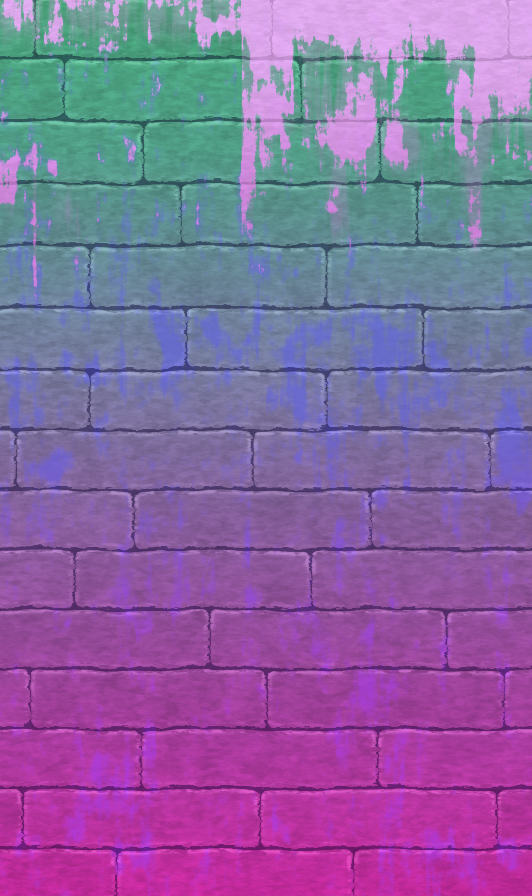
Write a Shadertoy shader that draws this texture.

```glsl
// Painted brick wall fading from green to magenta, with peeling pink paint and violet stains.

const float WALL_HEIGHT = 768.0;   // wall units from top to bottom
const float BRICK_LENGTH = 203.0;
const float BRICK_HEIGHT = 52.0;

// Position of one vertical joint in each course, top to bottom
const float JOINTS[15] = float[15](30.0, 55.0, 123.0, 155.0, 77.0, 160.0, 77.0, 14.0,
                                   115.0, 64.0, 180.0, 26.0, 121.0, 20.0, 100.0);

// Wall tint at equal steps, top to bottom
const vec3 TINTS[7] = vec3[7](
    vec3(0.27, 0.64, 0.47), vec3(0.31, 0.61, 0.52), vec3(0.43, 0.52, 0.61),
    vec3(0.49, 0.42, 0.61), vec3(0.57, 0.32, 0.61), vec3(0.67, 0.23, 0.62),
    vec3(0.77, 0.16, 0.61));

// Soft patches: centre xy, radius zw
const vec4 PAINT[9] = vec4[9](
    vec4(212, 115, 20, 75), vec4(298, 108, 22, 34), vec4(428, 65, 34, 60),
    vec4(407, 185, 9, 80), vec4(64, 190, 18, 42), vec4(4, 170, 12, 28),
    vec4(30, 210, 2, 75), vec4(290, 190, 12, 35), vec4(345, 125, 14, 18));
const vec4 STAINS[11] = vec4[11](
    vec4(265, 550, 15, 42), vec4(291, 645, 6, 35), vec4(85, 695, 32, 42),
    vec4(390, 742, 42, 22), vec4(233, 588, 10, 18), vec4(42, 395, 28, 28),
    vec4(442, 405, 24, 55), vec4(165, 285, 48, 22), vec4(335, 295, 55, 28),
    vec4(124, 730, 5, 38), vec4(320, 590, 24, 42));

vec3 hash3(vec2 cell) {
    vec3 q = fract(cell.xyx * vec3(0.1031, 0.1030, 0.0973));
    q += dot(q, q.yzx + 33.33);
    return fract((q.xxy + q.yzz) * q.zyx);
}

// Cellular noise whose cell values blend into each other
float cellNoise(vec2 p) {
    vec2 base = floor(p), f = fract(p);
    float total = 0.0, weights = 0.0;
    for (int y = -1; y <= 1; y++)
    for (int x = -1; x <= 1; x++) {
        vec2 offset = vec2(x, y);
        vec3 h = hash3(base + offset + 71.0);
        vec2 d = offset + h.xy - f;
        float w = exp(-7.0 * dot(d, d));
        total += h.z * w;
        weights += w;
    }
    return total / weights;
}

float layeredNoise(vec2 p, int octaves) {
    float sum = 0.0, amplitude = 0.5, range = 0.0;
    for (int i = 0; i < octaves; i++) {
        sum += amplitude * cellNoise(p);
        range += amplitude;
        amplitude *= 0.6;
        p = p * 2.13 + 17.7;
    }
    return sum / range;
}

float softPatch(vec2 p, vec4 patchShape) {
    vec2 q = (p - patchShape.xy) / patchShape.zw;
    return exp(-dot(q, q));
}

float roundedBox(vec2 p, vec2 halfSize, float radius) {
    vec2 q = abs(p) - halfSize + radius;
    return length(max(q, 0.0)) + min(max(q.x, q.y), 0.0) - radius;
}

vec3 wallTint(float t) {
    float s = clamp(t, 0.0, 0.999) * 6.0;
    int i = int(s);
    return mix(TINTS[i], TINTS[i + 1], s - float(i));
}

// Shade of the courses: x darkens the groove, y lights the rim, z is brick tone
vec3 brickRelief(vec2 p, float rough, float pixel) {
    p.y += 0.8 * sin(p.x * 0.043) + 0.5 * sin(p.x * 0.13 + p.y * 0.02) + 3.0 * (rough - 0.5);
    float course = p.y < 317.0 ? 1.0 + (p.y - 50.0) / 53.4 : 6.0 + (p.y - 317.0) / 51.25;
    int row = clamp(int(floor(course)), 0, 14);
    float along = (p.x - JOINTS[row] + 4.0 * (rough - 0.5)) / BRICK_LENGTH;
    vec2 local = (vec2(fract(along), fract(course)) - 0.5) * vec2(BRICK_LENGTH, BRICK_HEIGHT);
    float d = roundedBox(local, 0.5 * vec2(BRICK_LENGTH, BRICK_HEIGHT) - vec2(0.5, 1.2), 6.0);
    float groove = smoothstep(-0.6 * pixel, 0.6 * pixel, d + 2.2 * (rough - 0.45));
    float rim = exp(-pow((d + 2.4) / 1.7, 2.0)) * mix(0.35, 1.0, smoothstep(4.0, -20.0, local.y));
    return vec3(groove, rim, hash3(vec2(floor(along), row) + 5.0).z - 0.5);
}

// Amount of paint wanted at each place, before flaking
float paintCoverage(vec2 p) {
    float top = 1.0 - smoothstep(8.0, 60.0, p.y);
    float side = smoothstep(206.0, 208.0, p.x);
    float amount = top * (0.29 + 0.16 * side) + 0.19 * side * smoothstep(230.0, 50.0, p.y);
    for (int i = 0; i < 9; i++)
        amount += 0.3 * softPatch(p, PAINT[i]) * (i == 0 ? side : 1.0);
    amount -= 0.22 * softPatch(p, vec4(372, 80, 20, 24));
    return amount - 0.32 * smoothstep(130.0, 330.0, p.y);
}

void mainImage(out vec4 fragColor, in vec2 fragCoord) {
    float pixel = WALL_HEIGHT / iResolution.y;
    vec2 p = vec2(fragCoord.x, iResolution.y - fragCoord.y) * pixel;
    float flakes = layeredNoise(p / vec2(19.0, 24.0), 5);
    float streaks = layeredNoise(p / vec2(9.0, 95.0) + 40.0, 3);
    float grain = layeredNoise(p / vec2(9.0, 3.5) + 90.0, 3);

    // Faded brick surface
    vec3 relief = brickRelief(p, grain, pixel);
    vec3 color = wallTint(p.y / WALL_HEIGHT);
    color *= 1.0 + 0.22 * (grain - 0.5) + 0.16 * (flakes - 0.5) + 0.05 * relief.z;

    // Blue stains turning violet toward the ground
    float stain = 0.12 * softPatch(p, vec4(228, 340, 400, 90));
    for (int i = 0; i < 11; i++) stain += 0.3 * softPatch(p, STAINS[i]);
    float wear = 0.5 + 1.5 * (mix(flakes, streaks, 0.4) - 0.5);
    vec3 stainColor = mix(vec3(0.37, 0.38, 0.88), vec3(0.66, 0.23, 0.91), smoothstep(330.0, 620.0, p.y));
    color = mix(color, stainColor, 0.65 * smoothstep(0.55, 0.98, wear + stain));

    // Grooves and lit brick edges
    color = mix(color, color * vec3(0.5, 0.48, 0.62), 0.85 * relief.x);
    color += 0.13 * relief.y * (1.0 - relief.x) * smoothstep(0.25, 0.7, grain);

    // Peeling paint over a thin haze
    float coverage = paintCoverage(p);
    float paint = smoothstep(0.72, 0.86, wear + coverage);
    float haze = 0.3 * smoothstep(0.45, 0.8, streaks + coverage) * smoothstep(0.0, 0.3, coverage);
    vec3 paintColor = mix(vec3(0.84, 0.50, 0.86), vec3(0.93, 0.66, 0.97), smoothstep(210.0, 20.0, p.y));
    paintColor *= 1.0 + 0.12 * (grain - 0.5) - 0.12 * relief.x;
    color = mix(color, paintColor, max(haze, 0.9 * paint));

    fragColor = vec4(clamp(color, 0.0, 1.0), 1.0);
}
```
